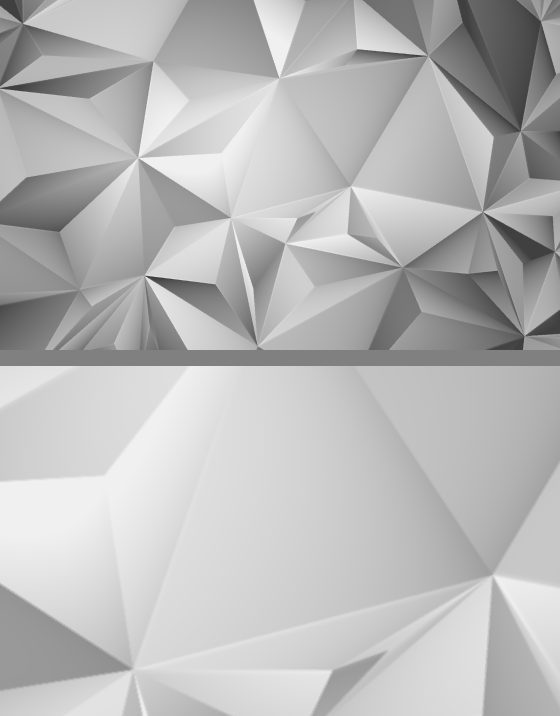
Top, the full canvas; bottom, a detail of the centre.
Write a Shadertoy shader that draws this background.

```glsl
// Crumpled grey polygon relief: irregular triangular facets with soft gradients and fine creases.
#define CELL 0.31        // mesh spacing, in canvas heights
#define JITTER 0.76      // vertex scatter, below 1 keeps the mesh valid
#define TILT 0.45        // mesh rotation in radians
#define SPLIT 0.66       // chance that a facet is split in three
#define CONTRAST 0.62    // tone spread between facets
#define GRADIENT 0.46    // tone spread inside a facet
#define CREASE 0.20      // soft shade beside folds
#define RIM 0.09         // thin light along folds
#define GLOW 0.64        // broad light on the sheet
#define SOFTNESS 0.0016  // blur radius of the borders, in canvas heights
#define SEED 17.0

float hash(vec2 p) {
    return fract(sin(dot(p + SEED, vec2(127.1, 311.7))) * 43758.55);
}

vec3 hash3(vec2 p) {
    return vec3(hash(p + 2.3), hash(p + 5.9), hash(p + 9.4));
}

float cross2(vec2 a, vec2 b) {
    return a.x * b.y - a.y * b.x;
}

vec2 meshVertex(vec2 id) {
    return id + 0.5 + JITTER * (vec2(hash(id), hash(id + 41.7)) - 0.5);
}

vec3 barycentric(vec2 p, mat3x2 tri) {
    vec2 ab = tri[1] - tri[0], ac = tri[2] - tri[0], ap = p - tri[0];
    vec2 w = vec2(cross2(ap, ac), cross2(ab, ap)) / cross2(ab, ac);
    return vec3(1.0 - w.x - w.y, w);
}

// Light level of one facet, after splitting it around random inner points
float facetLight(mat3x2 tri, vec3 w, vec2 key) {
    for (int level = 0; level < 2; level++) {
        float chance = level == 0 ? SPLIT : SPLIT * 0.2;
        if (hash(key + 13.1) > chance) break;
        vec3 inner = 0.35 + hash3(key + 3.7);
        inner /= inner.x + inner.y + inner.z;
        vec3 r = w / inner;
        int side = r.x < r.y ? (r.x < r.z ? 0 : 2) : (r.y < r.z ? 1 : 2);
        float t = r[side];
        tri[side] = tri * inner;
        w -= t * inner;
        w[side] = t;
        key += vec2(7.3, 3.1) * float(side + 1);
    }

    // Distances to the three folds
    float area = abs(cross2(tri[1] - tri[0], tri[2] - tri[0]));
    vec3 sides = vec3(distance(tri[1], tri[2]), distance(tri[2], tri[0]), distance(tri[0], tri[1]));
    vec3 fold = w * area / max(sides, 0.001) * CELL;

    vec3 ends = hash3(key);
    float light = CONTRAST * (hash(key + 21.3) - 0.5);
    light += GRADIENT * (dot(w, ends) - 0.5);
    light -= CREASE * ends.x * exp(-fold.x / 0.04);
    light += RIM * ends.y * smoothstep(0.006, 0.0, fold.y);
    return light;
}

// Light level of the mesh at a point given in cells
float meshLight(vec2 p) {
    for (int n = 0; n < 4; n++) {
        vec2 id = floor(p) - vec2(n & 1, n >> 1);
        vec2 a = meshVertex(id), b = meshVertex(id + vec2(1, 0));
        vec2 c = meshVertex(id + 1.0), d = meshVertex(id + vec2(0, 1));

        // Cut each quad along a diagonal that lies inside it
        bool acInside = cross2(b - a, c - a) > 0.0 && cross2(c - a, d - a) > 0.0;
        bool bdInside = cross2(b - a, d - a) > 0.0 && cross2(c - b, d - b) > 0.0;
        bool cutAC = acInside && (!bdInside || hash(id + 8.6) > 0.5);
        mat3x2 first = cutAC ? mat3x2(a, b, c) : mat3x2(b, c, d);
        mat3x2 second = cutAC ? mat3x2(a, c, d) : mat3x2(b, d, a);

        vec3 w = barycentric(p, first);
        if (min(w.x, min(w.y, w.z)) > -0.0001) return facetLight(first, w, id);
        w = barycentric(p, second);
        if (min(w.x, min(w.y, w.z)) > -0.0001) return facetLight(second, w, id + 0.47);
    }
    return 0.0;
}

float sheetTone(vec2 p) {
    float co = cos(TILT), si = sin(TILT);
    float light = 0.53 + meshLight(mat2(co, si, -si, co) * p / CELL);

    // Broad glow left of the centre, falling off to the borders
    vec2 q = p - vec2(-0.12, 0.08);
    light += GLOW * (exp(-2.4 * dot(q, q)) - 0.5);
    return mix(0.25, 0.94, pow(clamp(light, 0.0, 1.0), 0.74));
}

void mainImage(out vec4 fragColor, in vec2 fragCoord) {
    // Eight samples on two rings smooth the facet borders
    vec2 p = (fragCoord - 0.5 * iResolution.xy) / iResolution.y;
    float tone = 0.0;
    for (int i = 0; i < 8; i++) {
        float angle = 0.4 + 0.7854 * float(i);
        float radius = SOFTNESS * ((i & 1) == 0 ? 1.0 : 0.5);
        tone += 0.125 * sheetTone(p + radius * vec2(cos(angle), sin(angle)));
    }
    fragColor = vec4(vec3(tone), 1.0);
}
```
